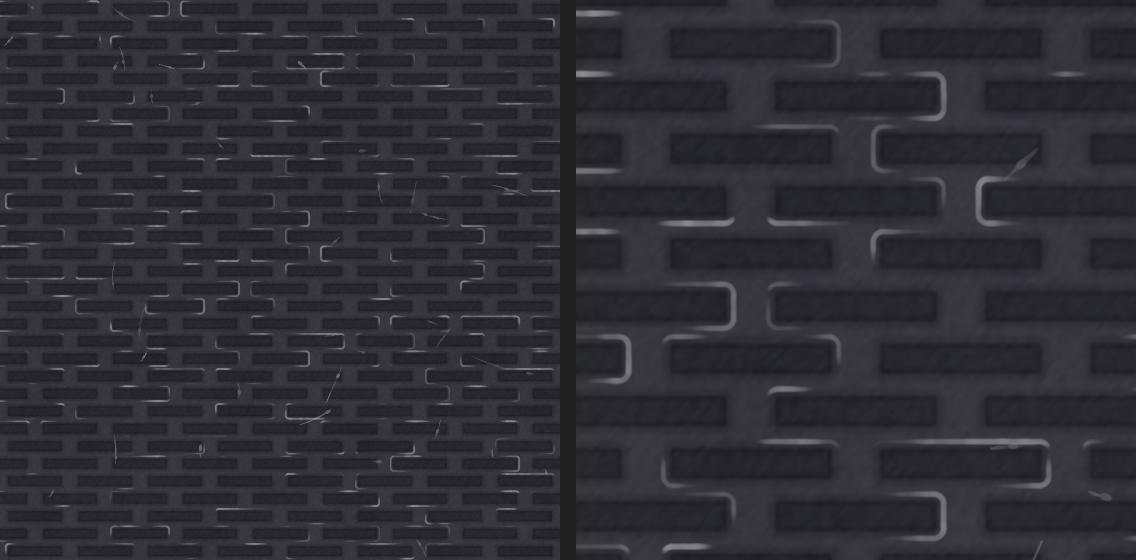
Left, the full canvas; right, a detail of the centre.
Give the GLSL for this texture, as a three.js fragment shader.

```glsl
varying vec2 vUv;

const float ROWS = 32.0;
const float COLUMNS = 8.0;
const float PITCH = ROWS / COLUMNS;            // slot spacing, in row heights
const vec2 SLOT_HALF = vec2(1.54, 0.29);
const float SLOT_RADIUS = 0.07;
const vec2 RIM_HALF = vec2(1.67, 0.42);
const float RIM_RADIUS = 0.19;
const float EDGE_SOFT = 0.06;
const float RIM_WIDTH = 0.035;
const float RUN_THRESHOLD = 0.77;
const float END_THRESHOLD = 0.84;
const int SCRATCHES = 38;
const float SCRATCH_SOFT = 0.0013;
const float GRAIN = 0.035;
const float MOTTLE = 0.016;

const vec3 SLOT_FLOOR = vec3(0.152, 0.150, 0.178);
const vec3 SLOT_SHADE = vec3(0.125, 0.123, 0.148);
const vec3 METAL_DARK = vec3(0.188, 0.182, 0.214);
const vec3 METAL_LIGHT = vec3(0.216, 0.210, 0.240);
const vec3 BARE_METAL = vec3(0.60, 0.61, 0.63);

float hash(vec2 p) {
  vec3 h = fract(p.xyx * 0.1031);
  h += dot(h, h.yzx + 33.33);
  return fract((h.x + h.y) * h.z);
}

float noise(vec2 p) {
  vec2 cell = floor(p);
  vec2 f = fract(p);
  f = f * f * (3.0 - 2.0 * f);
  float low = mix(hash(cell), hash(cell + vec2(1.0, 0.0)), f.x);
  float high = mix(hash(cell + vec2(0.0, 1.0)), hash(cell + 1.0), f.x);
  return mix(low, high, f.y);
}

float roundedBox(vec2 p, vec2 halfSize, float radius) {
  vec2 d = abs(p) - halfSize + radius;
  return length(max(d, 0.0)) + min(max(d.x, d.y), 0.0) - radius;
}

// Paint rubbed off the raised rim: straight runs and curled slot ends
float rimWear(vec2 local, vec2 id, float along) {
  vec2 side = step(0.0, local);
  float run = noise(vec2(along * 0.55, id.y * 2.0 + side.y + 40.0));
  run = smoothstep(RUN_THRESHOLD, 0.98, run) * smoothstep(0.25, 0.4, abs(local.y));

  vec2 endId = vec2(id.x * 2.0 + side.x, id.y);
  float chance = hash(endId + 71.0);
  float tail = mix(0.5, 1.4, hash(endId + 13.0));
  float curl = smoothstep(END_THRESHOLD, 1.0, chance) * 0.6 + 0.35;
  curl *= step(END_THRESHOLD, chance);
  curl *= smoothstep(RIM_HALF.x - tail, RIM_HALF.x - 0.1, abs(local.x));
  float half_ = hash(endId + 29.0) * 2.0 - 1.0;
  curl *= mix(1.0, smoothstep(-0.25, 0.15, local.y * sign(half_)), step(0.3, abs(half_)));

  float wear = max(run, curl) * mix(0.65, 1.0, noise(local * 5.0 + id * 9.0));
  float d = abs(roundedBox(local, RIM_HALF, RIM_RADIUS));
  float width = RIM_WIDTH * wear;
  return wear * (1.0 - smoothstep(width, width + EDGE_SOFT, d));
}

// Bent, tapered scratches, each with a small gouge
float scratches(vec2 uv) {
  float total = 0.0;
  for (int i = 0; i < SCRATCHES; i++) {
    float k = float(i);
    vec2 center = vec2(hash(vec2(k, 3.0)), hash(vec2(k, 17.0)));
    float angle = 6.2832 * hash(vec2(k, 31.0));
    float reach = mix(0.006, 0.036, pow(hash(vec2(k, 47.0)), 2.0));
    vec2 p = fract(uv - center + 0.5) - 0.5;
    vec2 dir = vec2(cos(angle), sin(angle));
    vec2 q = vec2(dot(p, dir), dot(p, vec2(-dir.y, dir.x)));
    float t = clamp(q.x / reach, -1.0, 1.0);
    float bend = (hash(vec2(k, 59.0)) - 0.5) * 0.4 * reach;
    float d = length(q - vec2(t * reach, bend * (1.0 - t * t)));
    float width = 0.0012 * (1.0 - t * t) * noise(vec2(t * 4.0, k));
    float line = 1.0 - smoothstep(width, width + SCRATCH_SOFT, d);
    line *= mix(0.25, 0.9, noise(vec2(t * 3.0 + 9.0, k)));

    float spot = (hash(vec2(k, 73.0)) * 1.6 - 0.8) * reach;
    vec2 gougeOffset = (q - vec2(spot, bend * 0.6)) * vec2(0.55, 1.0);
    float size = mix(0.0008, 0.0026, hash(vec2(k, 89.0)));
    float gouge = 0.75 * (1.0 - smoothstep(size, size + SCRATCH_SOFT, length(gougeOffset)));
    total = max(total, max(line, gouge) * mix(0.4, 0.95, hash(vec2(k, 97.0))));
  }
  return total;
}

void main() {
  // Staggered slot grid
  vec2 p = vUv * ROWS;
  float row = floor(p.y);
  float x = p.x + 0.5 * PITCH * mod(row, 2.0);
  vec2 id = vec2(mod(floor(x / PITCH), COLUMNS), row);
  vec2 local = vec2(mod(x, PITCH) - 0.5 * PITCH, fract(p.y) - 0.5);

  // Bevelled sheet and recessed slots
  float d = roundedBox(local, SLOT_HALF, SLOT_RADIUS);
  vec3 metal = mix(METAL_DARK, METAL_LIGHT, smoothstep(0.04, 0.22, d));
  vec3 slot = mix(SLOT_SHADE, SLOT_FLOOR, smoothstep(0.0, 0.17, -d));
  vec3 color = mix(slot, metal, smoothstep(-EDGE_SOFT, EDGE_SOFT, d));

  // Diagonal grain and broad mottling
  vec2 diagonal = vec2(vUv.x + vUv.y, vUv.y - vUv.x);
  float grain = 0.6 * noise(diagonal * vec2(110.0, 260.0) + 300.0) + 0.4 * noise(vUv * 330.0);
  color += GRAIN * (grain - 0.5) + MOTTLE * (noise(vUv * 14.0) - 0.5);

  // Exposed metal
  color = mix(color, BARE_METAL, 0.85 * rimWear(local, id, p.x));
  color = mix(color, BARE_METAL, 0.8 * scratches(vUv));
  gl_FragColor = vec4(color, 1.0);
}
```
